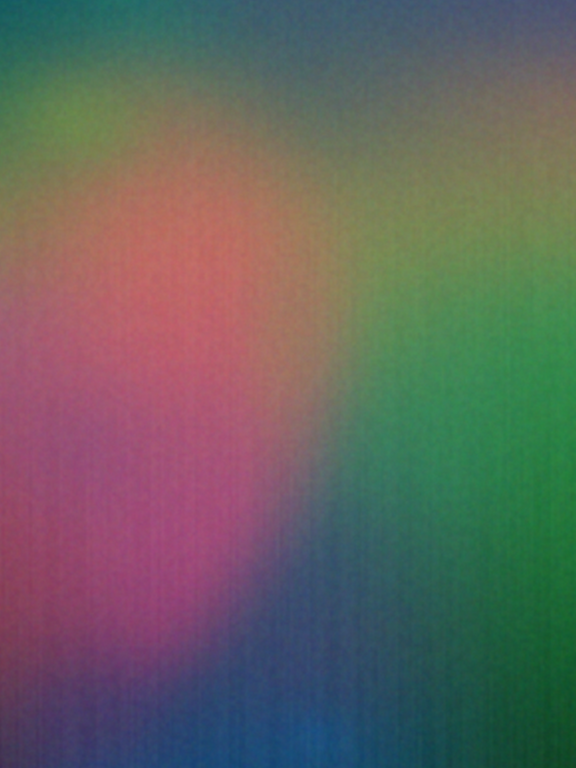
Reproduce this background procedurally as a Shadertoy shader.

```glsl
// Soft blurred colour field: a rosy lobe on the left against green and blue.
// Vertical colour ramps are blended sideways, split by a curved soft edge,
// then tinted by elliptical glows and finished with fine grain and streaks.

const int STOPS = 8;

// Vertical ramps, from bottom to top
const vec3 LEFT_RIM[STOPS] = vec3[STOPS](
    vec3(.25, .20, .30), vec3(.45, .23, .31), vec3(.55, .26, .35), vec3(.59, .30, .41),
    vec3(.60, .36, .44), vec3(.49, .47, .32), vec3(.24, .44, .31), vec3(.08, .35, .37));
const vec3 ROSE_CORE[STOPS] = vec3[STOPS](
    vec3(.18, .24, .44), vec3(.50, .25, .44), vec3(.62, .29, .47), vec3(.66, .33, .46),
    vec3(.74, .38, .42), vec3(.72, .43, .38), vec3(.49, .45, .36), vec3(.14, .43, .40));
const vec3 COOL_INNER[STOPS] = vec3[STOPS](
    vec3(.10, .29, .46), vec3(.21, .28, .43), vec3(.23, .33, .43), vec3(.29, .46, .40),
    vec3(.45, .54, .35), vec3(.50, .52, .34), vec3(.36, .42, .38), vec3(.24, .36, .43));
const vec3 RIGHT_RIM[STOPS] = vec3[STOPS](
    vec3(.07, .28, .15), vec3(.08, .36, .18), vec3(.12, .44, .21), vec3(.16, .50, .25),
    vec3(.24, .54, .30), vec3(.45, .52, .32), vec3(.49, .43, .37), vec3(.30, .33, .45));

// Glow tints
const vec3 LIME   = vec3(.42, .58, .28);
const vec3 VIOLET = vec3(.55, .30, .49);
const vec3 TAN    = vec3(.60, .50, .36);
const vec3 GREEN  = vec3(.18, .54, .36);
const vec3 AZURE  = vec3(.08, .37, .60);
const vec3 INDIGO = vec3(.26, .23, .41);

// Curved edge of the rosy lobe
const vec2  LOBE_TIP   = vec2(.55, .53);
const float BEND_LOW   = 1.45;
const float BEND_HIGH  = 1.0;
const float SOFT_LOW   = .12;
const float SOFT_HIGH  = .15;

// Surface texture
const float STREAK_COUNT  = 170.0;
const float STREAK_AMOUNT = .013;
const float GRAIN_COUNT   = 130.0;
const float GRAIN_AMOUNT  = .036;
const float FINE_COUNT    = 290.0;
const float FINE_AMOUNT   = .018;

float hash(vec2 p) {
    vec3 q = fract(vec3(p.xyx) * .1031);
    q += dot(q, q.yzx + 33.33);
    return fract((q.x + q.y) * q.z);
}

float valueNoise(vec2 p) {
    vec2 cell = floor(p), f = fract(p);
    f = f * f * (3.0 - 2.0 * f);
    return mix(mix(hash(cell), hash(cell + vec2(1, 0)), f.x),
               mix(hash(cell + vec2(0, 1)), hash(cell + vec2(1, 1)), f.x), f.y);
}

// Centered noise, independent in each channel
vec3 colorNoise(vec2 p) {
    return vec3(valueNoise(p), valueNoise(p + 37.3), valueNoise(p + 71.7)) - .5;
}

// Catmull-Rom sampling of evenly spaced stops
vec3 ramp(vec3 stops[STOPS], float t) {
    float s = clamp(t, 0.0, .9999) * float(STOPS - 1);
    int i = int(s);
    float f = fract(s);
    vec3 a = stops[max(i - 1, 0)], b = stops[i];
    vec3 c = stops[i + 1], d = stops[min(i + 2, STOPS - 1)];
    return b + .5 * f * (c - a + f * (2.0 * a - 5.0 * b + 4.0 * c - d
             + f * (3.0 * (b - c) + d - a)));
}

float glow(vec2 uv, vec2 center, vec2 radius) {
    vec2 d = (uv - center) / radius;
    return exp(-dot(d, d));
}

void mainImage(out vec4 fragColor, in vec2 fragCoord) {
    vec2 uv = fragCoord / iResolution.xy;

    // Warm and cool halves
    vec3 warm = mix(ramp(LEFT_RIM, uv.y), ramp(ROSE_CORE, uv.y), smoothstep(-.08, .3, uv.x));
    vec3 cool = mix(ramp(COOL_INNER, uv.y), ramp(RIGHT_RIM, uv.y), smoothstep(.5, 1.02, uv.x));
    warm = mix(warm, LIME, .55 * glow(uv, vec2(.14, .84), vec2(.11, .06)));
    warm = mix(warm, VIOLET, .45 * glow(uv, vec2(.14, .41), vec2(.12, .09)));
    cool = mix(cool, GREEN, .4 * glow(uv, vec2(.77, .45), vec2(.17, .16)));
    cool = mix(cool, AZURE, .3 * glow(uv, vec2(.55, .04), vec2(.06, .03)));

    // Curved soft split between the halves
    float rise = uv.y - LOBE_TIP.y;
    float bend = mix(BEND_LOW, BEND_HIGH, step(0.0, rise));
    float edge = LOBE_TIP.x - bend * rise * rise;
    float soft = mix(SOFT_LOW, SOFT_HIGH, smoothstep(.3, .7, uv.y));
    vec3 color = mix(warm, cool, smoothstep(-soft, soft, uv.x - edge));
    color = mix(color, TAN, .5 * glow(uv, vec2(.49, .55), vec2(.075, .13)));
    color = mix(color, INDIGO, .7 * glow(uv, vec2(.17, .06), vec2(.14, .09)));

    // Two scales of coloured grain, and streaks that fade upwards
    vec2 square = uv * vec2(1.0, iResolution.y / iResolution.x);
    color += colorNoise(square * GRAIN_COUNT) * GRAIN_AMOUNT;
    color += colorNoise(square * FINE_COUNT) * FINE_AMOUNT;
    float streak = valueNoise(vec2(uv.x * STREAK_COUNT, uv.y * 3.0)) - .5;
    color += streak * STREAK_AMOUNT * mix(1.7, .4, uv.y);

    fragColor = vec4(clamp(color, 0.0, 1.0), 1.0);
}
```
